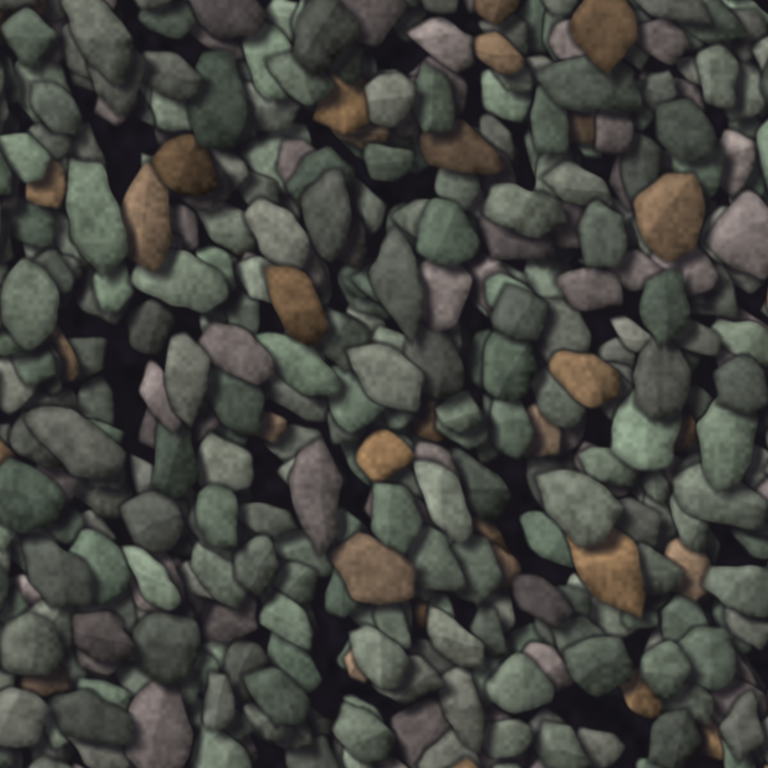
Give the GLSL for this texture, as a three.js fragment shader.

```glsl
// Crushed grey-green gravel: overlapping angular stones with deep shadows.
varying vec2 vUv;

const int LAYERS = 4;
const int SIDES = 7;
const float MIN_CELLS = 10.0;        // stones across the canvas, coarsest layer
const float CELL_RANGE = 6.0;
const float UPPER_DENSITY = 0.58;    // share of filled cells above the base layer
const float MEAN_ANGLE = -0.95;      // common direction of the long axes
const float ANGLE_SPREAD = 1.5;
const float CORNER_SHARPNESS = 15.0;
const float EDGE_SOFTNESS = 0.003;
const float SHADOW_SOFTNESS = 0.008;
const float SHADOW_STRENGTH = 0.8;
const vec2 SHADOW_OFFSET = vec2(0.013, -0.011);
const vec2 LIGHT_DIR = vec2(-0.65, 0.76);
const vec3 GAP = vec3(0.085, 0.078, 0.098);
const vec3 DARK_STONE = vec3(0.29, 0.29, 0.275);
const vec3 PALE_STONE = vec3(0.49, 0.49, 0.45);
const vec3 GREEN_TINT = vec3(0.93, 1.06, 0.98);
const vec3 MAUVE_TINT = vec3(1.03, 0.95, 1.0);
const vec3 BROWN_TINT = vec3(1.18, 0.94, 0.74);

vec3 hash3(vec2 p) {
  vec3 q = fract(vec3(p.xyx) * vec3(0.1031, 0.1030, 0.0973));
  q += dot(q, q.yxz + 33.33);
  return fract((q.xxy + q.yzz) * q.zyx);
}

float noise(vec2 p) {
  vec2 i = floor(p), f = fract(p);
  f = f * f * (3.0 - 2.0 * f);
  float low = mix(hash3(i).x, hash3(i + vec2(1.0, 0.0)).x, f.x);
  float high = mix(hash3(i + vec2(0.0, 1.0)).x, hash3(i + 1.0).x, f.x);
  return mix(low, high, f.y);
}

// Rounded random polygon: distances at q and at the shadow point, plus edge normal.
vec2 stoneDistance(vec2 q, vec2 qShadow, vec2 seed, out vec2 normal) {
  vec2 sum = vec2(0.0);
  normal = vec2(0.0);
  for (int k = 0; k < SIDES; k++) {
    vec3 h = hash3(seed + float(k) * 13.7);
    float angle = (float(k) + 0.75 * h.x) * 6.2832 / float(SIDES);
    vec2 side = vec2(cos(angle), sin(angle));
    float reach = mix(0.68, 1.0, h.y);
    vec2 w = exp(CORNER_SHARPNESS * (vec2(dot(q, side), dot(qShadow, side)) - reach));
    sum += w;
    normal += w.x * side;
  }
  normal /= sum.x;
  return log(sum) / CORNER_SHARPNESS;
}

vec2 toAxis(vec2 v, vec2 axis) {
  return vec2(dot(v, axis), dot(v, vec2(-axis.y, axis.x)));
}

vec3 stoneColor(vec2 q, float d, vec2 normal, vec2 light, vec2 seed, float mottle) {
  vec3 h = hash3(seed + 217.3);
  vec3 g = hash3(seed + 351.9);
  vec3 color = mix(DARK_STONE, PALE_STONE, h.x);
  vec3 tint = mix(vec3(1.0), GREEN_TINT, g.x);
  tint = mix(tint, MAUVE_TINT, step(0.78, h.y));
  tint = mix(tint, BROWN_TINT, step(0.91, h.y) * mix(0.5, 1.0, g.y));

  // Lit bevel, one broken facet and a darker rim.
  float bevel = smoothstep(-0.6, 0.0, d);
  float facetAngle = 6.2832 * h.z;
  vec2 facetDir = vec2(cos(facetAngle), sin(facetAngle));
  float facet = smoothstep(-0.08, 0.08, dot(q, facetDir) - 0.4 * g.z + 0.1);
  float shade = 0.96 + 0.27 * bevel * dot(normal, light);
  shade += 0.22 * facet * dot(facetDir, light);
  shade *= 1.0 - 0.3 * smoothstep(-0.22, 0.05, d);
  return color * tint * (shade + mottle);
}

void main() {
  vec2 p = vUv;
  vec3 color = GAP * (0.8 + 0.5 * noise(p * 60.0));
  float mottle = 0.20 * (noise(p * 55.0) - 0.5) + 0.20 * (noise(p * 150.0 + 9.0) - 0.5);
  vec2 warp = 0.006 * (vec2(noise(p * 45.0), noise(p * 45.0 + 70.0)) - 0.5);

  for (int layer = 0; layer < LAYERS; layer++) {
    float level = float(layer);
    float cells = MIN_CELLS + CELL_RANGE * fract(level * 0.618 + 0.3);
    vec2 grid = (p + warp) * cells + level * vec2(7.37, 3.61) + 20.0;
    float density = layer == 0 ? 1.0 : UPPER_DENSITY;

    // Paint from lower right to upper left, so shadows fall on painted stones.
    for (int y = -1; y <= 1; y++) {
      for (int x = -1; x <= 1; x++) {
        vec2 cell = floor(grid) + vec2(-float(x), float(y));
        vec2 seed = cell + level * 37.0;
        vec3 place = hash3(seed);
        vec3 form = hash3(seed + 101.7);
        vec2 v = (grid - cell - 0.5 - 0.6 * (place.xy - 0.5)) / cells;
        if (place.z > density || length(v) * cells > 1.2) continue;

        float radius = mix(0.40, 0.66, form.x) / cells;
        float stretch = mix(1.0, 1.42, form.y);
        float angle = MEAN_ANGLE + ANGLE_SPREAD * (form.z - 0.5);
        vec2 axis = vec2(cos(angle), sin(angle));
        vec2 scale = radius * vec2(stretch, 1.0 / stretch);
        vec2 q = toAxis(v, axis) / scale;
        vec2 qShadow = toAxis(v - SHADOW_OFFSET, axis) / scale;
        vec2 normal;
        vec2 d = stoneDistance(q, qShadow, seed, normal);

        float shadow = 1.0 - smoothstep(-SHADOW_SOFTNESS, SHADOW_SOFTNESS, d.y * radius);
        float contact = 1.0 - smoothstep(0.0, 0.008, d.x * radius);
        color = mix(color, GAP, max(SHADOW_STRENGTH * shadow, 0.55 * contact));
        vec3 stone = stoneColor(q, d.x, normal, toAxis(LIGHT_DIR, axis), seed, mottle);
        float cover = 1.0 - smoothstep(-EDGE_SOFTNESS, EDGE_SOFTNESS, d.x * radius);
        color = mix(color, stone, cover);
      }
    }
  }
  gl_FragColor = vec4(color, 1.0);
}
```
